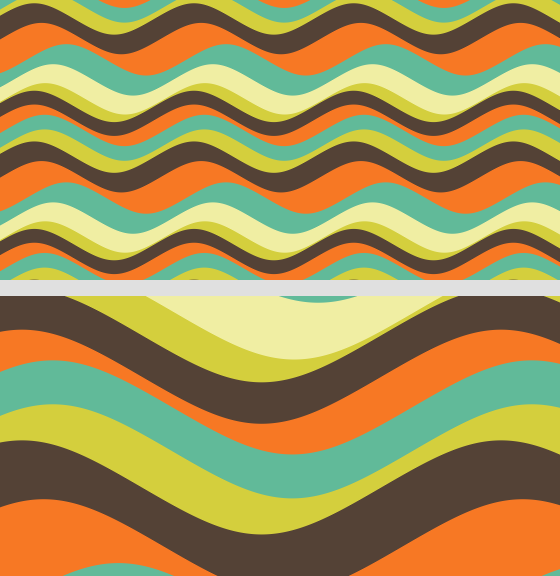
Top: the whole. Bottom: its middle third, enlarged.
A Shadertoy shader for this pattern:

```glsl
// Stacked retro wave bands in dark brown, orange, teal, cream and lime.

#define WAVELENGTH 0.5703    // crest spacing, in canvas heights
#define TILE_HEIGHT 0.4935   // height of one nine-band stack, in canvas heights
#define TILE_TOP 0.0677      // rest level of the first stack, from the top
#define AMPLITUDE 0.1135     // wave height, in stack heights
#define STRAIGHTEN 0.015     // third harmonic that flattens the slopes

#define DARK vec3(0.33, 0.26, 0.21)
#define ORANGE vec3(0.97, 0.47, 0.14)
#define TEAL vec3(0.38, 0.73, 0.60)
#define CREAM vec3(0.94, 0.935, 0.64)
#define LIME vec3(0.83, 0.81, 0.24)

const float TAU = 6.2831853;
const int BANDS = 9;

// Upper edge of each band: rest level in the stack, crest position in the wave
const vec2 EDGES[BANDS] = vec2[BANDS](
    vec2(0.000, 0.215), vec2(0.142, 0.260), vec2(0.296, 0.416),
    vec2(0.441, 0.333), vec2(0.578, 0.283), vec2(0.633, 0.215),
    vec2(0.733, 0.215), vec2(0.807, 0.279), vec2(0.913, 0.279));

const vec3 COLORS[BANDS] = vec3[BANDS](
    DARK, ORANGE, TEAL, CREAM, LIME, DARK, ORANGE, TEAL, LIME);

// Rounded wave with a crest of 1 at each whole number
float wave(float x) {
    float t = TAU * x;
    return (cos(t) + STRAIGHTEN * cos(3.0 * t)) / (1.0 + STRAIGHTEN);
}

void mainImage(out vec4 fragColor, in vec2 fragCoord) {
    vec2 uv = fragCoord / iResolution.y;
    float x = uv.x / WAVELENGTH;
    float depth = (1.0 - uv.y - TILE_TOP) / TILE_HEIGHT;
    float pixel = 1.0 / (iResolution.y * TILE_HEIGHT);

    // Paint downwards: each band covers everything below its upper edge
    vec3 color = LIME;
    for (int tile = -1; tile <= 2; tile++) {
        for (int i = 0; i < BANDS; i++) {
            float edge = float(tile) + EDGES[i].x - AMPLITUDE * wave(x - EDGES[i].y);
            float cover = clamp((depth - edge) / pixel + 0.5, 0.0, 1.0);
            color = mix(color, COLORS[i], cover);
        }
    }
    fragColor = vec4(color, 1.0);
}
```
